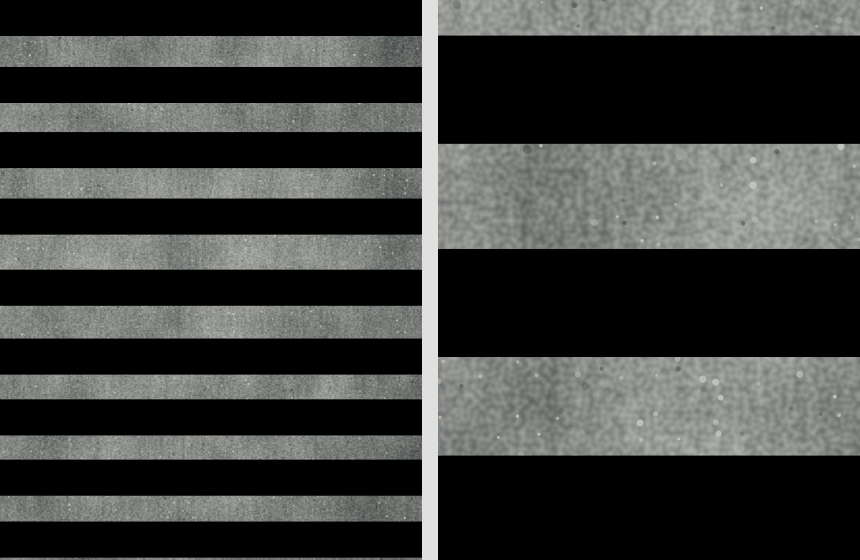
Left, the full canvas; right, a detail of the centre.
Write a WebGL 2 fragment shader that draws this pattern.

```glsl
#version 300 es
precision highp float;
// Nine black horizontal bars, unevenly spaced, over worn speckled grey concrete.

uniform vec2 u_resolution;
out vec4 outColor;

// Lengths are fractions of the canvas height; bar centres run from the top.
const int BAR_COUNT = 9;
const float BAR_CENTRES[BAR_COUNT] = float[](
    0.0320, 0.1517, 0.2682, 0.3867, 0.5137, 0.6367, 0.7454, 0.8529, 0.9635);
const float BAR_HALF_HEIGHT = 0.0322;

const vec3 BAR_COLOR = vec3(0.0);
const vec3 STONE_DARK = vec3(0.33, 0.35, 0.34);
const vec3 STONE_LIGHT = vec3(0.60, 0.61, 0.59);
const vec3 SPECK_COLOR = vec3(0.80, 0.81, 0.77);
const vec3 PIT_COLOR = vec3(0.18);

const float BASE_TONE = 0.80;       // 0 = dark stone, 1 = light stone
const float MOTTLE_AMOUNT = 0.42;
const float STREAK_AMOUNT = 0.20;
const float GRAIN_AMOUNT = 0.50;
const float GRAIN_SCALE = 270.0;
const float SPECK_SCALE = 85.0;
const float SPECK_CHANCE = 0.24;
const float PIT_SCALE = 70.0;
const float PIT_CHANCE = 0.14;

// Integer hash: two values in 0..1 per lattice cell.
vec2 hash2(vec2 cell) {
    uvec2 q = uvec2(ivec2(cell)) * uvec2(1597u, 3812u) + uvec2(7919u, 104729u);
    q = q * 1664525u + 1013904u;
    q.x += q.y * 1664525u;
    q.y += q.x * 1664525u;
    q ^= q >> 16u;
    q.x += q.y * 1664525u;
    q.y += q.x * 1664525u;
    q ^= q >> 16u;
    return vec2(q & 65535u) / 65535.0;
}

float cornerSlope(vec2 cell, vec2 offset) {
    float angle = 6.28319 * hash2(cell).x;
    return dot(vec2(cos(angle), sin(angle)), offset);
}

float gradientNoise(vec2 p) {
    vec2 i = floor(p), f = fract(p);
    vec2 w = f * f * f * (f * (f * 6.0 - 15.0) + 10.0);
    vec2 e = vec2(0.0, 1.0);
    return mix(
        mix(cornerSlope(i, f), cornerSlope(i + e.yx, f - e.yx), w.x),
        mix(cornerSlope(i + e.xy, f - e.xy), cornerSlope(i + e.yy, f - e.yy), w.x),
        w.y);
}

float fbm(vec2 p) {
    float sum = 0.0, amplitude = 1.0;
    for (int i = 0; i < 4; i++) {
        sum += amplitude * gradientNoise(p);
        p = p * 2.03 + 17.3;
        amplitude *= 0.55;
    }
    return sum;
}

// Sparse jittered dots of varied size and strength.
float dots(vec2 p, float scale, float chance, float pixel) {
    vec2 cell = floor(p * scale);
    vec2 centre = 0.25 + 0.5 * hash2(cell);
    vec2 pick = hash2(cell + 531.0);
    float radius = mix(0.07, 0.19, pick.y * pick.y);
    float dist = length(fract(p * scale) - centre) - radius;
    float aa = 0.7 * pixel * scale;
    float strength = mix(0.35, 1.0, hash2(cell + 977.0).x);
    return step(pick.x, chance) * strength * (1.0 - smoothstep(-aa, aa, dist));
}

vec3 concrete(vec2 p, vec2 uv, float pixel) {
    // Broad light: brightest left of the middle, dim toward the right edge.
    vec2 fromGlow = (uv - vec2(0.45, 0.49)) * vec2(0.75, 1.1);
    float tone = BASE_TONE - 0.75 * dot(fromGlow, fromGlow);
    tone -= 0.30 * smoothstep(0.78, 0.97, uv.x);

    // Stains, faint upright streaks and fine grain.
    tone += MOTTLE_AMOUNT * fbm(p * vec2(9.0, 8.0) + 3.7);
    tone += STREAK_AMOUNT * gradientNoise(p * vec2(130.0, 14.0) + 41.0);
    tone += GRAIN_AMOUNT * gradientNoise(p * GRAIN_SCALE + 11.0);
    tone += 0.5 * GRAIN_AMOUNT * gradientNoise(p * GRAIN_SCALE * 0.47 + 83.0);
    vec3 color = mix(STONE_DARK, STONE_LIGHT, clamp(tone, -0.35, 1.25));

    // Dark pits and pale grit, the grit gathering in patches.
    color = mix(color, PIT_COLOR, 0.45 * dots(p + 5.3, PIT_SCALE, PIT_CHANCE, pixel));
    float patchChance = SPECK_CHANCE * (1.0 + 1.2 * gradientNoise(p * 7.0 + 29.0));
    return mix(color, SPECK_COLOR, 0.85 * dots(p, SPECK_SCALE, patchChance, pixel));
}

void main() {
    float pixel = 1.0 / u_resolution.y;
    vec2 uv = gl_FragCoord.xy / u_resolution;
    uv.y = 1.0 - uv.y;
    vec2 p = vec2(gl_FragCoord.x * pixel, uv.y);

    // Signed distance to the nearest bar.
    float barDist = 1.0;
    for (int i = 0; i < BAR_COUNT; i++) {
        barDist = min(barDist, abs(p.y - BAR_CENTRES[i]) - BAR_HALF_HEIGHT);
    }
    float bar = 1.0 - smoothstep(-0.5 * pixel, 0.5 * pixel, barDist);

    outColor = vec4(mix(concrete(p, uv, pixel), BAR_COLOR, bar), 1.0);
}
```
